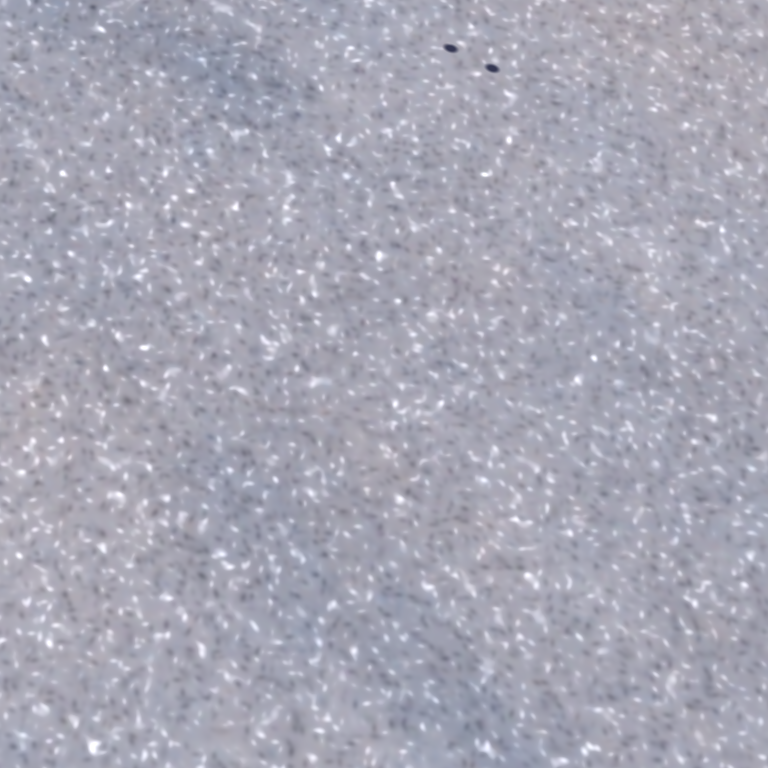
Give the GLSL for this texture, as a Shadertoy shader.

```glsl
// Grainy blue-grey frozen ground: soft tilted specks over broad warm and cool drifts.
// One cellular splat noise, used at several scales, makes the grain, tint and drifts;
// two blue hollows run down to the right and two dark flecks lie near the top.

vec3 hash3(vec2 cell) {
    vec3 q = fract(cell.xyx * vec3(0.1031, 0.1030, 0.0973));
    q += dot(q, q.yxz + 33.33);
    return fract((q.xxy + q.yzz) * q.zyx);
}

// Sum of oval light and dark Gaussian specks, one per cell, roughly -1 to 1
float splats(vec2 p) {
    vec2 base = floor(p);
    float sum = 0.0;
    for (int y = -1; y <= 1; y++) {
        for (int x = -1; x <= 1; x++) {
            vec2 cell = base + vec2(x, y);
            vec3 place = hash3(cell);
            float strength = 2.0 * hash3(cell + 71.7).x - 1.0;
            float angle = -0.9 + 2.2 * (place.z - 0.5);
            vec2 axis = vec2(cos(angle), sin(angle));
            vec2 d = p - cell - place.xy;
            float along = dot(d, axis);
            float across = dot(d, vec2(-axis.y, axis.x));
            sum += strength * exp(-4.5 * along * along - 11.0 * across * across);
        }
    }
    return sum;
}

float segmentDistance(vec2 p, vec2 a, vec2 b) {
    vec2 ab = b - a;
    return length(p - a - ab * clamp(dot(p - a, ab) / dot(ab, ab), 0.0, 1.0));
}

void mainImage(out vec4 fragColor, in vec2 fragCoord) {
    vec2 uv = fragCoord / iResolution.xy;

    // Grain shrinks a little toward the top, as on receding ground
    vec2 ground = vec2(uv.x - 0.5, uv.y) * (0.92 + 0.2 * uv.y) + 2.0;
    float grain = 0.75 * splats(ground * 78.0) + 0.55 * splats(ground * 47.0 + 13.0);

    // Broad drifts, stretched along the downhill diagonal
    vec2 downhill = vec2(0.82, -0.57);
    vec2 slope = vec2(dot(uv, downhill), dot(uv, vec2(0.57, 0.82)));
    float drift = 0.6 * splats(slope * vec2(3.0, 6.0) + 20.0)
                + 0.5 * splats(slope * vec2(8.0, 14.0) + 45.0);
    float warmth = 0.6 * splats(slope * vec2(4.0, 7.0) + 90.0)
                 + 0.4 * splats(ground * 22.0 + 60.0)
                 + 0.5 * splats(ground * 52.0 + 150.0);
    float warmCorners = exp(-16.0 * dot(uv - vec2(0.12, 0.33), uv - vec2(0.12, 0.33)))
                      + exp(-12.0 * dot(uv - vec2(0.92, 0.95), uv - vec2(0.92, 0.95)));

    // Blue hollows with ragged edges
    float ragged = 0.04 * splats(uv * 16.0 + 30.0);
    float upper = segmentDistance(uv, vec2(0.0, 1.06), vec2(0.32, 0.89)) + ragged;
    float lower = segmentDistance(uv, vec2(0.28, 0.36), vec2(0.66, 0.0)) + ragged;
    float hollow = exp(-220.0 * upper * upper) + exp(-180.0 * lower * lower);

    // Brightness, sparkle and tint
    float contrast = 1.08 - 0.25 * uv.x * uv.y;
    float light = 0.14 * grain * contrast + 0.045 * drift
                + 0.014 * warmCorners - 0.035 * hollow;
    float sparkle = 0.22 * contrast * max(grain - 0.22, 0.0);
    float tint = warmth + 0.5 * warmCorners - 0.8 * hollow;
    vec3 color = vec3(0.650, 0.651, 0.707) + light + sparkle;
    color += tint * vec3(0.028, 0.004, -0.017);
    color.g += 0.012 * splats(ground * 60.0 + 210.0);

    // Two dark flecks
    for (int i = 0; i < 2; i++) {
        vec2 d = uv - vec2(0.587, 0.937) - float(i) * vec2(0.054, -0.026);
        vec2 oval = vec2(dot(d, vec2(0.95, -0.31)) / 0.0095, dot(d, vec2(0.31, 0.95)) / 0.0052);
        float fleck = 1.0 - smoothstep(0.45, 1.35, length(oval));
        color = mix(color, vec3(0.17, 0.18, 0.29), 0.92 * fleck);
    }

    fragColor = vec4(clamp(color, 0.0, 1.0), 1.0);
}
```
